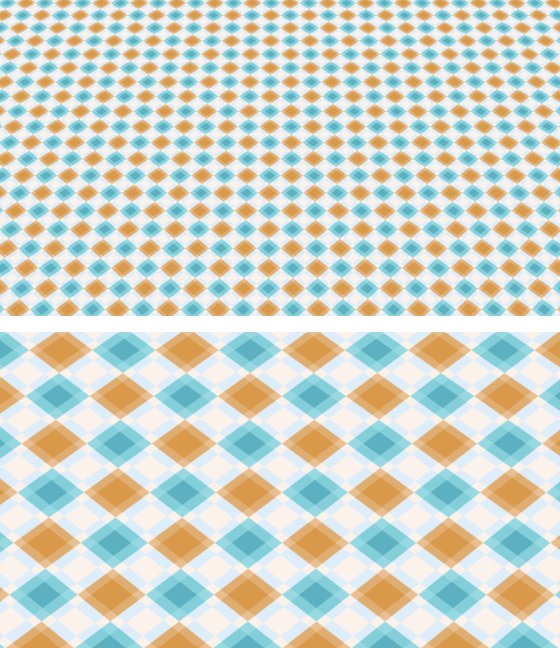
Top, the full canvas; bottom, a detail of the centre.
A Shadertoy shader for this pattern:

```glsl
// Argyle-like gingham cloth of orange and teal diamonds, tilted back in perspective.

// Layout, in canvas heights from the centre
const float TILT = 0.2915;         // strength of the perspective
const float COLUMNS = 14.36;       // diamonds per canvas height along the centre line
const float DEPTH_ROWS = 65.64;    // rows from the centre line to the vanishing point
const vec2  CLOTH_SHIFT = vec2(0.47, -57.59);

// Width of the inner band of each stripe, as a share of the stripe
const float WARM_CORE = 0.6;
const float COOL_CORE = 0.5;

// Colours
const vec3 WARM_DARK  = vec3(0.85, 0.60, 0.29);
const vec3 WARM_MID   = vec3(0.88, 0.68, 0.44);
const vec3 WARM_LIGHT = vec3(0.91, 0.75, 0.57);
const vec3 COOL_DARK  = vec3(0.36, 0.69, 0.75);
const vec3 COOL_MID   = vec3(0.51, 0.81, 0.85);
const vec3 COOL_LIGHT = vec3(0.59, 0.85, 0.89);
const vec3 CREAM      = vec3(0.98, 0.95, 0.92);
const vec3 PALE_BLUE  = vec3(0.87, 0.93, 0.98);

// Antialiased step at an edge
float softStep(float edge, float value, float blur) {
    return smoothstep(edge - blur, edge + blur, value);
}

// One thread direction: x = warm stripe coverage, y = inner band coverage
vec2 stripe(float t) {
    float blur = 0.7 * fwidth(t);
    float toWarm = abs(mod(t, 2.0) - 1.0);   // 1 at warm centres, 0 at cool centres
    float warm = softStep(0.5, toWarm, blur);
    float core = softStep(1.0 - 0.5 * WARM_CORE, toWarm, blur)
               + 1.0 - softStep(0.5 * COOL_CORE, toWarm, blur);
    return vec2(warm, core);
}

// Shade of a coloured diamond: light corners, mid sides, dark centre
vec3 diamondShade(vec3 light, vec3 mid, vec3 dark, float coreA, float coreB) {
    return mix(mix(light, mid, coreA), mix(mid, dark, coreA), coreB);
}

// Screen point to cloth coordinates: x = column, y = row
vec2 clothPoint(vec2 p) {
    float depth = 1.0 - TILT * p.y;
    return vec2(COLUMNS * p.x, DEPTH_ROWS) / depth + CLOTH_SHIFT;
}

void mainImage(out vec4 fragColor, in vec2 fragCoord) {
    vec2 p = (fragCoord - 0.5 * iResolution.xy) / iResolution.y;
    vec2 cloth = clothPoint(p);

    // Threads run along both diagonals
    vec2 a = stripe(cloth.y + cloth.x);
    vec2 b = stripe(cloth.y - cloth.x);

    vec3 warm  = diamondShade(WARM_LIGHT, WARM_MID, WARM_DARK, a.y, b.y);
    vec3 cool  = diamondShade(COOL_LIGHT, COOL_MID, COOL_DARK, a.y, b.y);
    vec3 plain = diamondShade(CREAM, PALE_BLUE, CREAM, a.y, b.y);

    // Like stripes cross in colour, unlike stripes cross in white
    vec3 color = mix(mix(cool, plain, a.x), mix(plain, warm, a.x), b.x);
    fragColor = vec4(color, 1.0);
}
```
